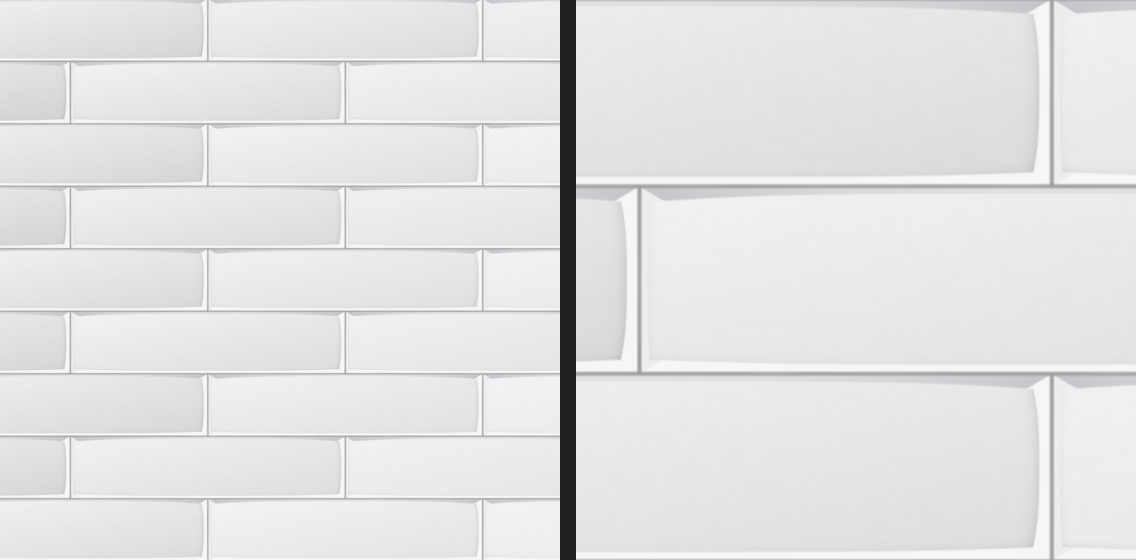
Left: the whole. Right: its middle third, enlarged.
Reproduce this pattern procedurally as a WebGL 1 fragment shader.

```glsl
precision highp float;
// Glossy white bevelled tiles in a half-offset running bond, lit from the upper left.

uniform vec2 u_resolution;

const vec2 TILE = vec2(0.4909, 0.1116);    // tile pitch, as a share of the canvas
const vec2 ORIGIN = vec2(0.3711, -0.0022); // joint crossing near the top edge
const float JOINT = 0.0012;                // half width of the dark joint

float hash(vec2 p) {
  vec3 q = fract(vec3(p.xyx) * 0.1031);
  q += dot(q, q.yzx + 33.33);
  return fract((q.x + q.y) * q.z);
}

float valueNoise(vec2 p) {
  vec2 cell = floor(p);
  vec2 f = fract(p);
  f = f * f * (3.0 - 2.0 * f);
  float a = mix(hash(cell), hash(cell + vec2(1.0, 0.0)), f.x);
  float b = mix(hash(cell + vec2(0.0, 1.0)), hash(cell + 1.0), f.x);
  return mix(a, b, f.y);
}

// 0 at the middle of an edge, rising to 1 at its corners
float bow(float t, float power) {
  return pow(abs(2.0 * t - 1.0), power);
}

// Satin face: brightness falls off to the lower right, most on the left tiles
vec3 faceColour(vec2 uv, vec2 centre, float tone, vec2 p) {
  float falloff = mix(0.125, 0.06, clamp(centre.x, 0.0, 1.0)) - 0.025 * centre.y;
  float light = 0.95 - falloff * (0.5 * uv.x + 0.55 * uv.y);
  light += 0.012 * (tone - 0.5);
  light += 0.008 * (valueNoise(p * 190.0) - 0.5);
  vec3 tint = mix(vec3(0.0, 0.0, -0.004), vec3(0.0, 0.0, 0.012), p.x);
  return vec3(light) + tint;
}

// Four bevel planes, mitred where the nearest edge changes
vec3 bevelColour(vec2 near, vec2 far, vec2 uv, float blur) {
  vec3 top = mix(vec3(0.88, 0.88, 0.89), vec3(0.77, 0.77, 0.785), bow(uv.x, 2.0));
  vec3 bottom = vec3(0.965);
  vec3 left = vec3(0.93, 0.93, 0.935);
  vec3 right = vec3(0.965);
  vec3 level = mix(top, bottom, step(0.5, uv.y));
  vec3 upright = mix(left, right, step(0.5, uv.x));
  float edgeX = min(near.x, far.x);
  float edgeY = min(near.y, far.y);
  return mix(level, upright, smoothstep(-blur, blur, edgeY - edgeX * 0.6));
}

vec3 tileColour(vec2 p, float blur) {
  // Tile index and position, with odd rows moved by half a tile
  vec2 g = (p - ORIGIN) / TILE;
  float shift = 0.5 * mod(floor(g.y), 2.0);
  g.x += shift;
  vec2 id = floor(g);
  vec2 uv = fract(g);
  vec2 centre = (id + 0.5 - vec2(shift, 0.0)) * TILE + ORIGIN;

  // Distances to the left/top and right/bottom joints
  vec2 near = uv * TILE;
  vec2 far = TILE - near;

  // Bevel widths grow at the corners, so the face has bowed sides
  vec2 bowed = vec2(bow(uv.y, 3.0), bow(uv.x, 4.0));
  vec2 insetNear = vec2(0.005, 0.0045) + vec2(0.002, 0.0055) * bowed;
  vec2 insetFar = vec2(0.0075, 0.0055) + vec2(0.006, 0.0035) * bowed;
  vec2 inNear = near - insetNear;
  vec2 inFar = far - insetFar;
  float inside = min(min(inNear.x, inNear.y), min(inFar.x, inFar.y));

  // Face with soft shade along its right, bottom and left rims
  vec3 face = faceColour(uv, centre, hash(id + 17.0), p);
  face -= 0.085 * exp(-max(inFar.x, 0.0) / 0.003);
  face -= 0.06 * exp(-max(inFar.y, 0.0) / 0.002) * (0.4 + 0.6 * bowed.y);
  face -= 0.035 * exp(-max(inNear.x, 0.0) / 0.002);

  vec3 bevel = bevelColour(near, far, uv, blur);
  vec3 colour = mix(bevel, face, smoothstep(-blur, blur, inside));

  // Dark joints, softer across than down, with slight unevenness
  vec2 gap = min(near, far);
  vec2 line = 1.0 - smoothstep(vec2(JOINT - blur), vec2(JOINT + blur), gap);
  float wear = 0.85 + 0.15 * valueNoise(p * 40.0);
  colour = mix(colour, vec3(0.64, 0.635, 0.64), line.y * wear);
  return mix(colour, vec3(0.62, 0.61, 0.61), line.x * wear);
}

void main() {
  vec2 p = gl_FragCoord.xy / u_resolution;
  p.y = 1.0 - p.y;
  float blur = max(0.9 / u_resolution.y, 0.001);
  gl_FragColor = vec4(clamp(tileColour(p, blur), 0.0, 1.0), 1.0);
}
```
